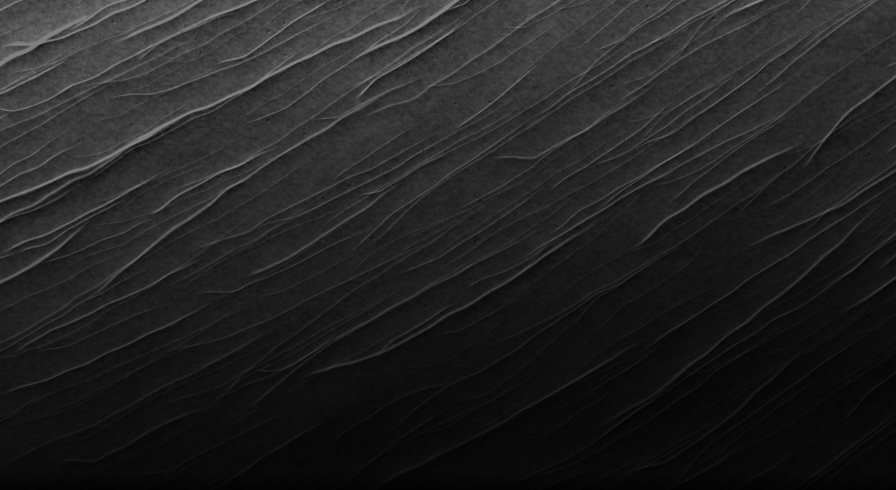
Write a Shadertoy shader that draws this texture.

```glsl
vec3 hash3(vec2 p) {
    vec3 q = fract(p.xyx * vec3(0.1031, 0.1030, 0.0973));
    q += dot(q, q.yxz + 33.33);
    return fract((q.xxy + q.yzz) * q.zyx);
}

float valueNoise(vec2 p) {
    vec2 cell = floor(p), f = fract(p);
    f = f * f * (3.0 - 2.0 * f);
    float low = mix(hash3(cell).x, hash3(cell + vec2(1, 0)).x, f.x);
    float high = mix(hash3(cell + vec2(0, 1)).x, hash3(cell + vec2(1, 1)).x, f.x);
    return mix(low, high, f.y);
}

// One trowel edge: thin lit crest, soft glow above, deep shadow below
float trowelEdge(vec2 q, vec3 size, vec3 shape) {
    float halfLength = mix(0.16, 0.46, size.x);
    float t = q.x / halfLength;
    float curve = (shape.x - 0.5) * 0.2 * q.x + (shape.y - 0.5) * 0.05 * t * t;
    curve += (shape.z - 0.4) * 0.08 * smoothstep(0.5, 1.0, -t);
    float d = q.y - curve;
    float width = max(mix(0.002, 0.0032, size.z), 0.7 / iResolution.y);
    float fade = (1.0 - smoothstep(0.5, 1.0, t)) * (1.0 - smoothstep(0.8, 1.0, -t));
    float crest = exp(-d * d / (width * width));
    float slope = mix(-0.75 * exp(-abs(d) / 0.014), 0.25 * exp(-abs(d) / 0.03),
                      smoothstep(-width, width, d + width));
    return fade * mix(0.22, 1.0, size.z * size.z) * (1.25 * crest + slope);
}

// Edges scattered over long, narrow cells
float trowelLayer(vec2 q, float seed) {
    vec2 cellSize = vec2(0.55, 0.085);
    vec2 home = floor(q / cellSize);
    float relief = 0.0;
    for (int j = -2; j <= 2; j++) {
        for (int i = -1; i <= 1; i++) {
            vec2 cell = home + vec2(i, j);
            vec3 size = hash3(cell + seed);
            vec3 shape = hash3(cell + seed + 57.3);
            vec2 jitter = (hash3(cell + seed + 121.7).xy - 0.5) * vec2(0.6, 0.9);
            vec2 center = (cell + 0.5 + jitter) * cellSize;
            relief += step(0.2, size.y) * trowelEdge(q - center, size, shape);
        }
    }
    return relief;
}

// Sparse, tiny pinholes with a lit lower rim
float pinholes(vec2 p) {
    vec2 g = p / 0.035;
    vec3 r = hash3(floor(g) + 310.0);
    vec2 d = (fract(g) - 0.2 - 0.6 * r.xy) * 0.035;
    float radius = mix(0.0015, 0.0032, r.x * r.x);
    float hole = exp(-dot(d, d) / (radius * radius));
    vec2 e = d - vec2(0.6, -0.9) * radius;
    float rim = exp(-dot(e, e) / (radius * radius));
    return step(0.87, r.z) * (0.5 * rim - 0.6 * hole);
}

void mainImage(out vec4 fragColor, in vec2 fragCoord) {
    vec2 uv = fragCoord / iResolution.xy;
    vec2 p = fragCoord / iResolution.y;

    // Fan the sweep direction, then turn it along the x axis
    vec2 fan = vec2(p.x, p.y - 0.06 * p.x * p.x);
    float angle = 0.46;
    vec2 q = vec2(cos(angle) * fan.x + sin(angle) * fan.y,
                  cos(angle) * fan.y - sin(angle) * fan.x);
    vec2 wavy = q;
    wavy.y += 0.018 * (valueNoise(q * vec2(5.0, 7.0) + 20.0) - 0.5);
    wavy.y += 0.006 * (valueNoise(q * 22.0 + 40.0) - 0.5);

    float relief = 0.0;
    for (int k = 0; k < 3; k++) {
        float layer = float(k);
        relief += trowelLayer(wavy * (1.0 + 0.35 * layer) + 3.7 * layer, 31.0 * layer + 9.0)
                * (1.0 - 0.2 * layer);
    }

    // Plaster mottling, fine grain and pits
    float surface = 0.22 * (valueNoise(q * vec2(3.0, 14.0) + 60.0) - 0.5);
    surface += 0.14 * (valueNoise(q * vec2(35.0, 80.0) + 80.0) - 0.5);
    surface += 0.20 * (valueNoise(p * vec2(100.0, 170.0) + 90.0) - 0.5);
    surface += 0.24 * (valueNoise(p * vec2(230.0, 270.0) + 30.0) - 0.5);
    surface += pinholes(p);

    // Light falls off from the upper left
    float glow = clamp(0.05 + uv.y - 0.3 * uv.x, 0.0, 1.0);
    float base = 0.034 + 0.265 * pow(glow, 1.3);
    float shade = base * max(1.0 + 0.85 * relief + surface, 0.2);
    shade += 0.05 * max(relief, 0.0) * smoothstep(0.0, 0.4, uv.y);
    shade *= mix(0.4, 1.0, smoothstep(0.0, 0.04, uv.y));
    fragColor = vec4(vec3(clamp(shade, 0.0, 0.5)), 1.0);
}
```
